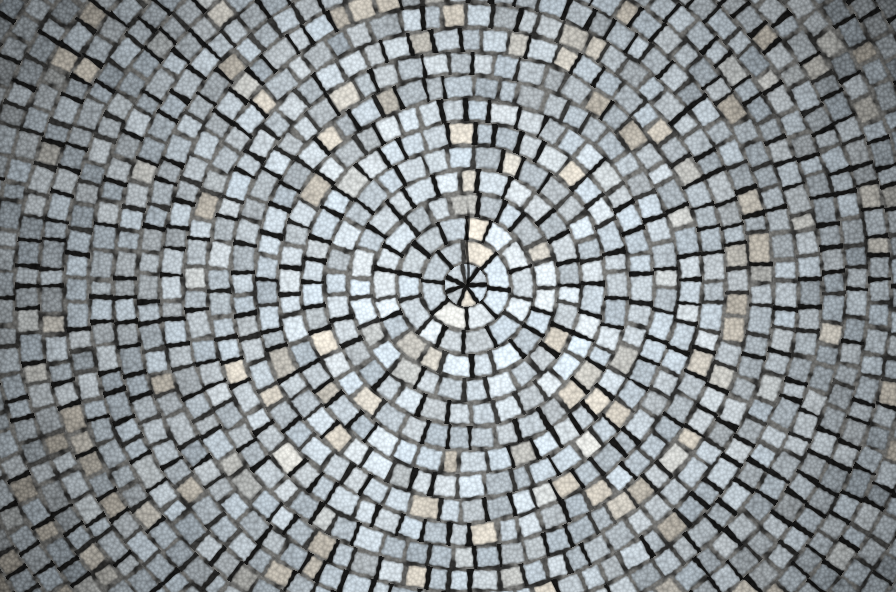
This texture is drawn by a WebGL 1 fragment shader. Its source:

```glsl
precision highp float;
uniform vec2 u_resolution;

const float TAU = 6.2831853;
const float RING = 0.0402;

float hash(vec2 p) {
  vec3 q = fract(vec3(p.xyx) * 0.1031);
  q += dot(q, q.yzx + 33.33);
  return fract((q.x + q.y) * q.z);
}

// Distance to the nearest scattered point
float cellular(vec2 p) {
  vec2 cell = floor(p);
  float nearest = 2.0;
  for (int y = -1; y <= 1; y++) {
    for (int x = -1; x <= 1; x++) {
      vec2 c = cell + vec2(float(x), float(y));
      vec2 seed = c + vec2(hash(c), hash(c + 71.7));
      nearest = min(nearest, length(p - seed));
    }
  }
  return nearest;
}

// Uneven position of the joint that opens stone k of a ring
float joint(float k, float ring, float count) {
  return k + 0.34 * (hash(vec2(mod(k, count), ring * 7.0 + 3.0)) - 0.5);
}

void main() {
  vec2 p = (gl_FragCoord.xy - vec2(0.52, 0.518) * u_resolution) / u_resolution.y;
  float grain = cellular(p * 150.0 + 200.0);
  float patches = cellular(p * 34.0 + 90.0);

  // Slightly wavy concentric rings
  float angle = atan(p.y, p.x);
  float radius = length(p);
  float waver = sin(angle * 3.0 + radius * 9.0) + 0.6 * sin(angle * 7.0 - radius * 23.0);
  radius += 0.0022 * waver * smoothstep(0.03, 0.3, radius);
  float ring = floor(radius / RING + 0.1);
  float middle = max(ring + 0.4, 0.42) * RING;
  float count = max(floor(TAU * middle / 0.0405), 7.0);

  // Stone index along the ring
  float shift = hash(vec2(ring, 19.0));
  float along = (angle / TAU + 0.5) * count + shift;
  float stone = floor(along);
  if (along < joint(stone, ring, count)) stone -= 1.0;
  else if (along > joint(stone + 1.0, ring, count)) stone += 1.0;
  float start = joint(stone, ring, count);
  float end = joint(stone + 1.0, ring, count);
  vec2 id = vec2(mod(stone, count), ring * 3.0 + 11.0);
  float tone = hash(id);
  float tint = hash(id + 41.0);

  // Tapered, turned and rounded stone
  vec2 local = vec2((along - 0.5 * (start + end)) / count * TAU * radius, radius - middle);
  float turn = 0.22 * (hash(id + 7.0) - 0.5) * smoothstep(0.0, 3.0, ring);
  local += turn * vec2(-local.y, local.x);
  local += 0.0007 * sin(p.yx * 310.0 + 3.0 * sin(p * 170.0));
  vec2 size = vec2((end - start) / count * 0.5 * TAU * radius, 0.5 * RING);
  size -= vec2(0.0022 + 0.0024 * hash(id + 23.0), 0.0022 + 0.0019 * hash(id + 31.0));
  if (ring < 0.5) size.y += 0.002;
  vec2 corner = abs(local) - size + 0.003;
  float dist = length(max(corner, 0.0)) + min(max(corner.x, corner.y), 0.0) - 0.003;
  float soft = max(0.0016, 0.8 / u_resolution.y);
  float cover = 1.0 - smoothstep(-soft, soft, dist);

  // Light falls off from the middle, most at the upper corners
  float falloff = dot(p, p);
  float light = 0.90 - 0.47 * falloff - 0.10 * max(p.y, 0.0) * (1.0 + p.x);
  light -= 0.07 * smoothstep(0.2, 0.75, abs(p.x));

  // Stone face: tone, grain, worn rim
  float face = light * (0.84 + 0.25 * tone);
  face += 0.20 * (0.46 - grain) + 0.07 * (0.45 - patches);
  face *= 1.0 - 0.20 * smoothstep(-0.004, 0.0, dist);
  vec3 cool = mix(vec3(0.965, 1.0, 1.02), vec3(0.93, 1.0, 1.055), tint);
  vec3 warm = vec3(1.03, 1.0, 0.94);
  vec3 color = face * mix(cool, warm, smoothstep(0.78, 0.96, tint));

  // Sandy mortar with deep, shadowed cross joints
  float side = stone + step(0.0, local.x);
  float depth = hash(vec2(mod(side, count), ring * 5.0 + 2.0));
  float cross = smoothstep(-0.003, 0.001, abs(local.x) - size.x);
  float shadow = cross * smoothstep(0.15, 0.6, depth);
  shadow = max(shadow, 0.75 * smoothstep(0.35, 0.75, patches));
  float mortar = mix(0.47, 0.09, shadow) * (0.45 + 0.65 * light);
  mortar += 0.14 * (0.45 - grain) * (1.0 - 0.6 * shadow);
  color = mix(mortar * vec3(1.0, 1.0, 0.98), color, cover);

  // Narrow upright crack above the hub
  float crack = abs(p.x - 0.003 - 0.0015 * sin(p.y * 70.0));
  float span = smoothstep(-0.01, 0.01, p.y) * (1.0 - smoothstep(0.10, 0.15, p.y));
  color *= 1.0 - 0.7 * span * (1.0 - smoothstep(0.0008, 0.0035, crack));

  gl_FragColor = vec4(clamp(color, 0.0, 1.0), 1.0);
}
```
